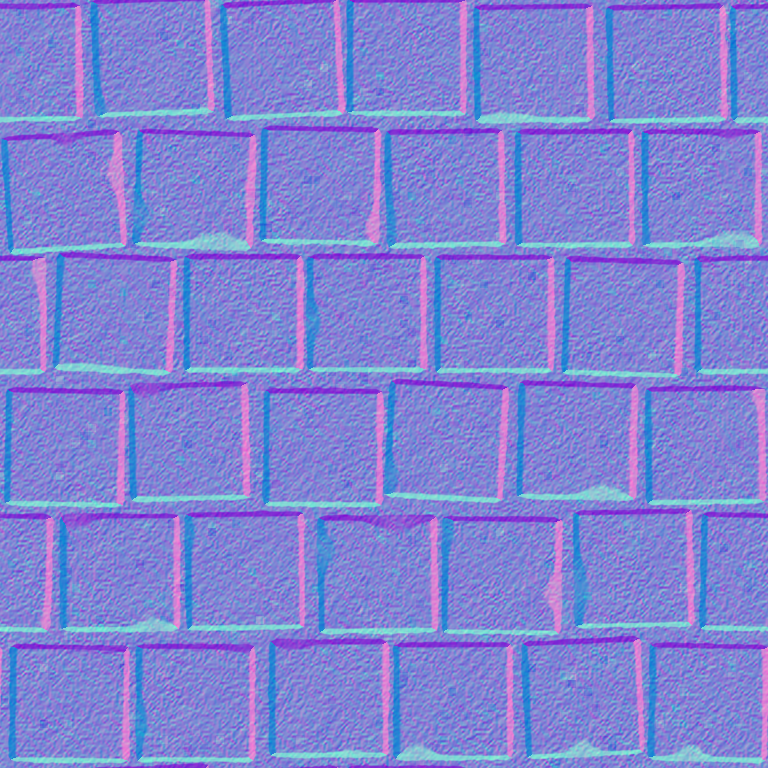
Reproduce this texture map procedurally as a Shadertoy shader.

```glsl
#define TILES 6.0
#define HALF_SIZE vec2(0.468, 0.462)
#define BEVEL vec2(0.05, 0.039)
#define SHIFT_JITTER vec2(0.05, 0.06)
#define TILT 0.06
#define CHIP_DEPTH 0.1
#define GRAIN_FREQ 330.0
#define GRAIN_AMOUNT 0.72
#define SPECK_FREQ 96.0
#define SPECK_AMOUNT 0.55
#define FLAT_COLOR vec3(0.505, 0.515, 0.832)
#define SLOPE_GAIN vec2(0.36, -0.34)

// Horizontal offset of each course, bottom to top
const float courseShift[6] = float[6](0.05, 0.44, 0.0, 0.38, 0.0, 0.69);

float hash(vec2 p) {
    return fract(sin(dot(p, vec2(12.9898, 78.233))) * 43758.5453);
}

vec2 hash2(vec2 p) {
    return vec2(hash(p), hash(p + 17.3));
}

float noise(vec2 p) {
    vec2 i = floor(p), f = fract(p);
    f = f * f * (3.0 - 2.0 * f);
    return mix(mix(hash(i), hash(i + vec2(1, 0)), f.x),
               mix(hash(i + vec2(0, 1)), hash(i + vec2(1, 1)), f.x), f.y);
}

vec2 noiseSlope(vec2 p) {
    vec2 e = vec2(0.5, 0.0);
    return vec2(noise(p - e.xy) - noise(p + e.xy),
                noise(p - e.yx) - noise(p + e.yx));
}

// Bevel slope in xy, tile coverage in z; p is relative to the cell centre
vec3 tile(vec2 p, vec2 id, float aa) {
    p -= (hash2(id + 3.1) - 0.5) * SHIFT_JITTER;
    float turn = 2.0 * hash(id + 8.7) - 1.0;
    float angle = TILT * turn * turn * turn;
    p = mat2(cos(angle), -sin(angle), sin(angle), cos(angle)) * p;

    float inside = 1.0, nearest = 1e3;
    vec2 slope = vec2(0.0);
    for (int side = 0; side < 4; side++) {
        bool upright = side < 2;
        float facing = side % 2 == 0 ? 1.0 : -1.0;
        vec2 normal = upright ? vec2(facing, 0.0) : vec2(0.0, facing);
        float along = upright ? p.y : p.x;
        vec2 seed = id * 7.0 + float(side) * 31.7;

        // Uneven outline and bevel width, rounded off towards the corners
        float wobble = noise(vec2(along * 5.0, 0.0) + seed) - 0.5;
        float rough = noise(vec2(along * 38.0, 4.0) + seed) - 0.5;
        float dist = (upright ? HALF_SIZE.x : HALF_SIZE.y) - dot(normal, p)
                   + 0.012 * wobble + 0.01 * rough
                   - 0.018 * smoothstep(0.4, 0.47, abs(along));
        float width = (upright ? BEVEL.x : BEVEL.y) * (1.0 + 0.4 * wobble + 0.35 * rough);

        // Occasional worn hollow, gentler than the bevel
        float spot = (hash(seed + 5.0) - 0.5) * 0.95;
        float reach = mix(0.08, 0.22, hash(seed + 6.0));
        float worn = smoothstep(0.6, 1.0, hash(seed + 9.0));
        float chip = worn * exp(-pow((along - spot) / reach, 2.0)) * (0.9 + 0.3 * rough);
        width += CHIP_DEPTH * chip;

        inside = min(inside, dist);
        float ratio = dist / width;
        if (ratio < nearest) {
            nearest = ratio;
            float soft = max(aa / width, 0.22);
            float steep = mix(1.0, 0.5, clamp(chip, 0.0, 1.0));
            vec2 lean = normal + 0.25 * chip * vec2(1.0, -1.0);
            slope = lean * steep * (1.0 - smoothstep(1.0 - soft, 1.0 + soft, ratio));
        }
    }
    return vec3(slope, smoothstep(-aa, aa, inside));
}

void mainImage(out vec4 fragColor, in vec2 fragCoord) {
    vec2 uv = fragCoord / iResolution.xy;
    float aa = max(0.8 * TILES / iResolution.y, 0.008);
    vec2 grid = uv * TILES - vec2(0.0, 0.03);
    float course = floor(grid.y);

    // Tiles of this cell and its neighbours, so that shifted ones may overlap
    vec2 slope = vec2(0.0);
    for (int dy = -1; dy <= 1; dy++) {
        float row = course + float(dy);
        float wrappedRow = mod(row, TILES);
        float x = grid.x - courseShift[int(wrappedRow) % 6];
        for (int dx = -1; dx <= 1; dx++) {
            float column = floor(x) + float(dx);
            vec2 p = vec2(x - column, grid.y - row) - 0.5;
            if (max(abs(p.x), abs(p.y)) > 0.62) continue;
            vec3 t = tile(p, vec2(mod(column, TILES), wrappedRow), aa);
            slope = mix(slope, t.xy, t.z);
        }
    }

    // Stone grain, faint undulation and square specks
    float patchy = mix(0.75, 1.25, noise(uv * 22.0));
    vec2 grain = noiseSlope(uv * GRAIN_FREQ) * patchy
               + 0.25 * noiseSlope(uv * GRAIN_FREQ * 0.43 + 40.0)
               + 0.1 * noiseSlope(uv * 34.0 + 9.0);
    vec2 block = floor(uv * SPECK_FREQ);
    vec2 speck = (hash2(block + 2.0) - vec2(0.65, 0.55)) * step(0.93, hash(block));
    float calm = 1.0 - 0.5 * min(length(slope), 1.0);
    slope += calm * (GRAIN_AMOUNT * grain + SPECK_AMOUNT * speck);

    vec3 color = FLAT_COLOR;
    color.rg += SLOPE_GAIN * slope;
    fragColor = vec4(clamp(color, 0.0, 1.0), 1.0);
}
```
